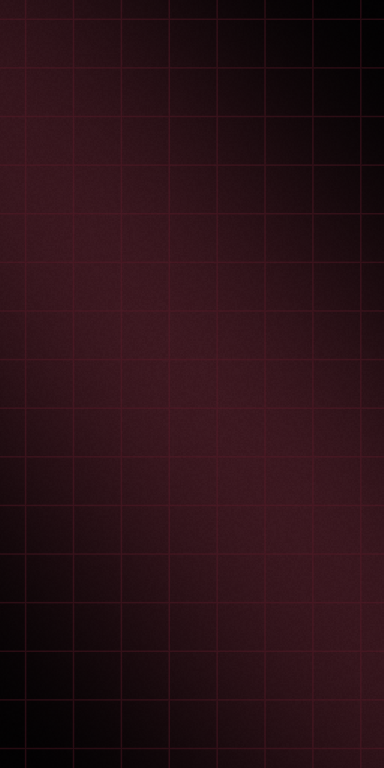
A WebGL 1 fragment shader for this background:

```glsl
precision highp float;

uniform vec2 u_resolution;

#define PEAK_COLOR vec3(0.236, 0.095, 0.126)
#define SHADE_COLOR vec3(0.010, 0.006, 0.009)
#define LINE_COLOR vec3(0.37, 0.10, 0.16)
#define LINE_ALPHA 0.38
#define LINE_WIDTH vec2(0.0039, 0.00195)
#define GRID_STEP vec2(0.1247, 0.0633)
#define GRID_OFFSET vec2(0.0667, 0.0254)
#define BAND_AXIS vec2(0.373, 0.627)
#define VIGNETTE 0.13
#define GRAIN_CELLS vec2(256.0, 512.0)
#define GRAIN_AMOUNT 0.016

float hash(vec2 p) {
  vec3 q = fract(vec3(p.xyx) * 0.1031);
  q += dot(q, q.yzx + 33.33);
  return fract((q.x + q.y) * q.z);
}

// Diagonal band: dark at two opposite corners, brightest between them
float bandLight(vec2 uv) {
  float along = dot(1.0 - uv, BAND_AXIS);
  float band = smoothstep(0.0, 1.0, 1.0 - abs(2.0 * along - 1.0));
  vec2 fromCenter = 2.0 * uv - 1.0;
  return band * (1.0 - VIGNETTE * 0.5 * dot(fromCenter, fromCenter));
}

// Antialiased coverage of the nearest grid line on each axis
float gridLines(vec2 uv) {
  vec2 pixel = 1.0 / u_resolution;
  vec2 offset = mod(uv - GRID_OFFSET + 0.5 * GRID_STEP, GRID_STEP);
  vec2 dist = abs(offset - 0.5 * GRID_STEP);
  vec2 cover = clamp((0.5 * LINE_WIDTH - dist) / pixel + 0.5, 0.0, 1.0);
  return max(cover.x, cover.y);
}

void main() {
  vec2 uv = gl_FragCoord.xy / u_resolution;
  float light = bandLight(uv);
  vec3 color = mix(SHADE_COLOR, PEAK_COLOR, light);

  // Fine grain, fading in the shadows
  float grain = hash(floor(uv * GRAIN_CELLS)) - 0.5;
  color += grain * GRAIN_AMOUNT * (0.3 + 0.7 * light);

  color = mix(color, LINE_COLOR, LINE_ALPHA * gridLines(uv));
  gl_FragColor = vec4(color, 1.0);
}
```
